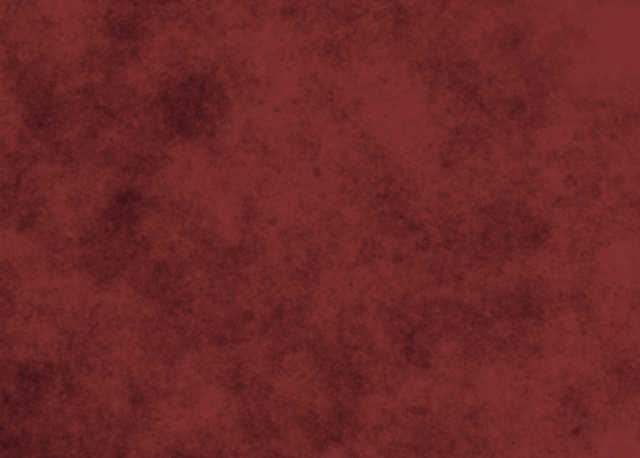
Reproduce this texture procedurally as a WebGL 1 fragment shader.

```glsl
precision highp float;
// Aged dark red surface: cloudy mottling, fine grain and scattered dark stains.
// Clouds and grain are layered cellular noise (random soft bumps, one per cell),
// stains are jittered discs or rings; one tone value blends two reds.

uniform vec2 u_resolution;

#define DARK_RED vec3(0.29, 0.092, 0.098)
#define LIGHT_RED vec3(0.53, 0.196, 0.194)
#define BASE_TONE 0.64
#define CLOUD_SCALE 3.6
#define CLOUD_CONTRAST 0.27
#define GRAIN_SCALE 38.0
#define GRAIN_CONTRAST 0.14
#define WARP 0.022
#define STAIN_SCALE 9.0
#define STAIN_DEPTH 0.36
#define EDGE_SHADE 0.17
#define CORNER_GLOW 0.24

vec3 hash3(vec2 cell) {
  vec3 q = fract(cell.xyx * vec3(0.1031, 0.1030, 0.0973));
  q += dot(q, q.yxz + 33.33);
  return fract((q.xxy + q.yzz) * q.zyx);
}

// Cellular noise: signed smooth bumps at jittered cell points, mean zero
float bumps(vec2 p) {
  vec2 cell = floor(p);
  float sum = 0.0;
  for (int y = -1; y <= 1; y++) {
    for (int x = -1; x <= 1; x++) {
      vec2 id = cell + vec2(float(x), float(y));
      vec3 rnd = hash3(id);
      vec2 d = p - id - rnd.xy;
      float k = max(0.0, 1.0 - dot(d, d));
      sum += (2.0 * rnd.z - 1.0) * k * k * k;
    }
  }
  return sum;
}

// Three layers, each turned and about twice as fine as the one before
float layers(vec2 p, float gain) {
  float sum = 0.0;
  float amp = 1.0;
  for (int i = 0; i < 3; i++) {
    sum += amp * bumps(p);
    p = mat2(1.68, 1.26, -1.26, 1.68) * p + 17.3;
    amp *= gain;
  }
  return sum;
}

// Sparse round stains; some are hollow rings
float stains(vec2 p, float chance) {
  vec2 cell = floor(p);
  float cover = 0.0;
  for (int y = -1; y <= 1; y++) {
    for (int x = -1; x <= 1; x++) {
      vec2 id = cell + vec2(float(x), float(y));
      vec3 place = hash3(id + 71.0);
      vec3 look = hash3(id + 193.0);
      vec2 d = p - id - place.xy;
      d.y *= mix(0.85, 1.35, look.x);
      float r = length(d) / mix(0.09, 0.21, look.y);
      float disc = 1.0 - smoothstep(0.4, 1.2, r);
      float hollow = step(0.65, look.z) * (1.0 - smoothstep(0.2, 0.8, r));
      float shown = step(place.z, chance) * mix(0.5, 1.0, look.x);
      cover = max(cover, shown * disc * (1.0 - 0.8 * hollow));
    }
  }
  return cover;
}

void main() {
  vec2 uv = gl_FragCoord.xy / u_resolution;
  vec2 p = gl_FragCoord.xy / u_resolution.y;

  // Ragged cloud borders
  vec2 ragged = p + WARP * vec2(bumps(p * 19.0 + 5.0), bumps(p * 19.0 + 47.0));
  float cloud = layers(ragged * CLOUD_SCALE + 11.0, 0.82);
  float grain = layers(p * GRAIN_SCALE + 83.0, 1.15);

  // Darker left side, worn smooth light patch at the upper right
  float left = 1.0 - smoothstep(0.0, 0.42, uv.x);
  float ends = smoothstep(0.1, 0.5, abs(uv.y - 0.5));
  float corner = 1.0 - smoothstep(0.0, 0.4, distance(uv, vec2(1.0)));

  // Small stains gather on the right, a few wide ones lie anywhere
  float small = stains(ragged * STAIN_SCALE, mix(0.05, 0.38, smoothstep(0.3, 0.8, uv.x)));
  float wide = stains(ragged * STAIN_SCALE * 0.36 + 29.0, 0.16);

  float tone = BASE_TONE + CLOUD_CONTRAST * (cloud - 0.12 * cloud * cloud);
  tone += GRAIN_CONTRAST * grain * (1.0 - 0.6 * corner);
  tone -= EDGE_SHADE * left * mix(0.4, 1.0, ends);
  tone += CORNER_GLOW * corner;
  tone -= STAIN_DEPTH * (small + 0.6 * wide);

  // Soft limit keeps highlights from rising past the light red
  tone = min(tone, 0.7 + 0.25 * (1.0 - exp(-max(tone - 0.7, 0.0) * 4.0)));
  gl_FragColor = vec4(mix(DARK_RED, LIGHT_RED, max(tone, -0.15)), 1.0);
}
```
